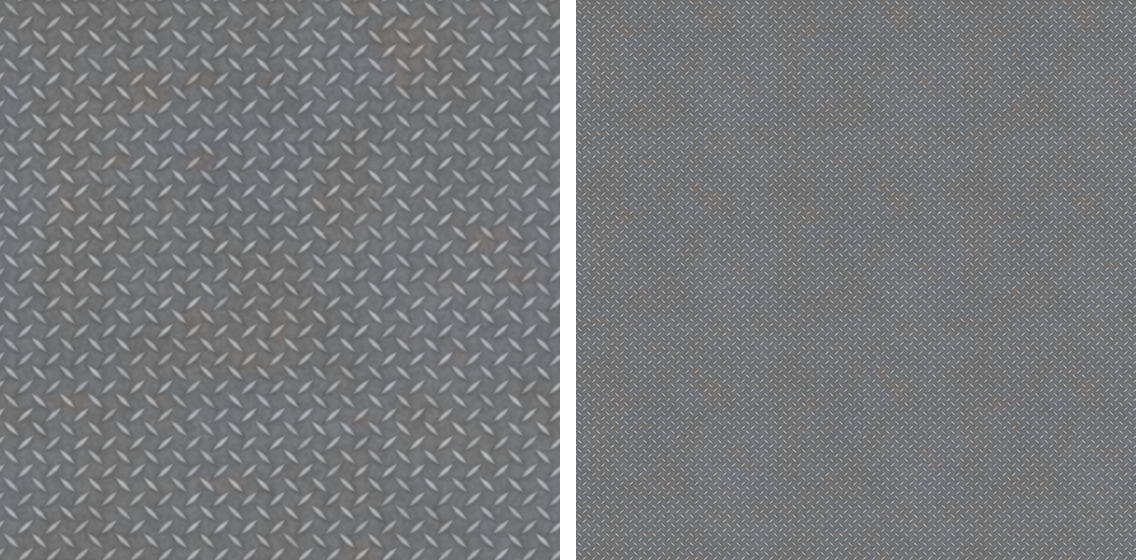
Left, the tile; right, the same tile 3 across and 3 down.
This texture is drawn by a WebGL 2 fragment shader. Its source:

```glsl
#version 300 es
precision highp float;
// Steel tread plate: a 20 by 20 grid of cells, each holding two soft raised
// lugs on opposite diagonals, over dull grey metal. Wrapping value noise adds
// grain, bluish and warm patches, and uneven polish from lug to lug.

uniform vec2 u_resolution;
out vec4 fragColor;

const float CELLS = 20.0;

// Integer hash of a lattice point and a seed, from 0 to 1
float hash(vec2 cell, uint seed) {
  uvec2 q = uvec2(cell);
  uint h = q.x * 1597u + q.y * 51749u + seed * 7919u;
  h = (h ^ (h >> 15)) * 73244475u;
  h = (h ^ (h >> 13)) * 29986577u;
  h ^= h >> 16;
  return float(h & 65535u) / 65535.0;
}

// Value noise that wraps after `period` lattice steps over the canvas
float wrapNoise(vec2 uv, float period, uint seed) {
  vec2 p = uv * period;
  vec2 i = floor(p);
  vec2 f = fract(p);
  f = f * f * (3.0 - 2.0 * f);
  vec2 a = mod(i, period);
  vec2 b = mod(i + 1.0, period);
  return mix(mix(hash(a, seed), hash(vec2(b.x, a.y), seed), f.x),
             mix(hash(vec2(a.x, b.y), seed), hash(b, seed), f.x), f.y);
}

// Octaves of wrapping noise, from 0 to 1
float patches(vec2 uv, float period, uint seed) {
  float sum = 0.0;
  float weight = 0.5;
  for (uint k = 0u; k < 4u; k++) {
    sum += weight * wrapNoise(uv, period, seed + k);
    period *= 2.0;
    weight *= 0.5;
  }
  return sum / 0.9375;
}

// Light added by one set of lugs: bright pointed ridge, dim hollow around it
float lugLight(vec2 uv, vec2 centre, vec2 along, uint seed) {
  vec2 q = uv * CELLS - centre;
  vec2 id = mod(round(q), CELLS);
  vec2 local = q - round(q);
  float x = dot(local, along);
  float y = dot(local, vec2(-along.y, along.x));

  float taper = 1.0 - pow(x / 0.35, 2.0);
  float inside = 0.085 * taper - abs(y);
  float ridge = smoothstep(-0.05, 0.08, inside);
  float hollow = smoothstep(-0.2, -0.03, inside) * (1.0 - ridge);

  // Each lug is polished a little differently, and brighter towards its top
  float polish = mix(0.20, 0.27, hash(id, seed)) * (1.0 + 0.5 * local.y);
  return polish * ridge - 0.028 * hollow * (1.0 - 1.5 * local.y);
}

void main() {
  vec2 uv = gl_FragCoord.xy / u_resolution;

  // Base metal with cool and faintly warm patches
  vec3 neutralSteel = vec3(0.445, 0.446, 0.446);
  vec3 blueSteel = vec3(0.445, 0.453, 0.472);
  vec3 warmStain = vec3(0.474, 0.445, 0.427);
  float cool = smoothstep(0.32, 0.66, patches(uv, 8.0, 1u));
  float warm = smoothstep(0.62, 0.82, patches(uv, 14.0, 11u));
  vec3 colour = mix(neutralSteel, blueSteel, cool);
  colour = mix(colour, warmStain, 0.6 * warm);

  // Broad wear and fine grain
  colour += 0.03 * (patches(uv, 5.0, 21u) - 0.5);
  colour += 0.04 * (wrapNoise(uv, 90.0, 31u) - 0.5);
  colour += 0.035 * (wrapNoise(uv, 190.0, 41u) - 0.5);

  // Rising and falling lugs, half a cell apart
  float light = lugLight(uv, vec2(0.90, 0.18), vec2(0.74, 0.673), 51u)
              + lugLight(uv, vec2(0.40, 0.69), vec2(0.72, -0.694), 61u);
  colour += light * vec3(0.98, 1.0, 1.01);

  fragColor = vec4(clamp(colour, 0.0, 1.0), 1.0);
}
```
